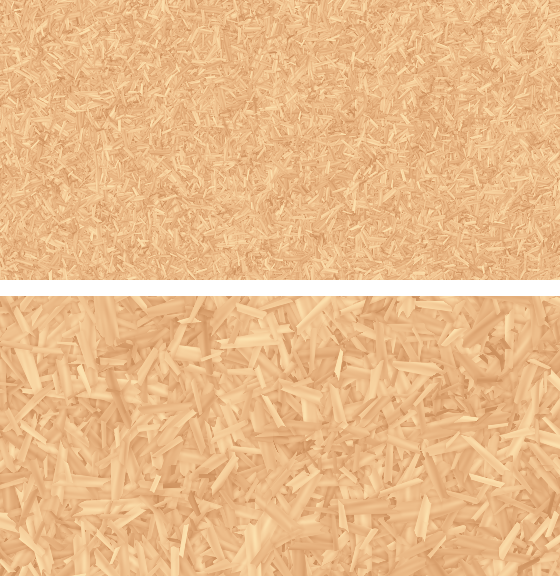
Top: the whole. Bottom: its middle third, enlarged.
Give the GLSL for this texture, as a WebGL 1 fragment shader.

```glsl
precision highp float;
uniform vec2 u_resolution;

const float PI = 3.14159265;
const int CHIP_LAYERS = 15;

vec4 hash4(vec3 seed) {
  vec4 h = fract(seed.xyzx * vec4(0.1031, 0.1030, 0.0973, 0.1099));
  h += dot(h, h.wzxy + 33.33);
  return fract((h.xxyz + h.yzzw) * h.zywx);
}

// Slow layered sines, used for drift of direction and crumb patches
float drift(vec2 p, float phase) {
  return 0.5 * sin(p.x * 1.7 + 2.0 * sin(p.y * 1.3 + phase) + phase)
       + 0.5 * sin(p.y * 2.1 - p.x * 0.8 + phase * 2.3);
}

// Wood fibres: streaks across v that bend slowly along u
float fibres(vec2 uv, float phase) {
  float bend = sin(uv.x * 45.0 + phase);
  float broad = sin(uv.y * 310.0 + bend * 0.9 + phase);
  float fine = sin(uv.y * 590.0 + bend * 1.4 + phase * 1.7);
  float flecks = sin(uv.x * 130.0 + uv.y * 420.0 + phase * 2.9);
  return 0.45 * broad + 0.4 * fine + 0.25 * flecks * fine;
}

// Signed distance to a tapered splinter with slanted, ragged ends
float splinter(vec2 uv, vec2 halfSize, float slant, float phase) {
  float taper = 1.0 + 0.5 * slant * uv.x / halfSize.x;
  float ragged = 0.09 * halfSize.x * sin(uv.y * 480.0 + phase);
  float side = abs(uv.y) - halfSize.y * taper;
  float end = abs(uv.x + slant * uv.y * 1.6) - halfSize.x + ragged;
  return max(side, end);
}

// Paints one jittered grid of splinters over the tone below
float paintLayer(float tone, vec2 p, float size, float seed,
                 float density, float baseTone, float pixel) {
  vec2 grid = p / size + seed * vec2(7.31, 3.77);
  vec2 home = floor(grid);
  for (int j = -1; j <= 1; j++) {
    for (int i = -1; i <= 1; i++) {
      vec2 cell = home + vec2(float(i), float(j));
      vec4 place = hash4(vec3(cell, seed));
      vec4 look = hash4(vec3(cell + 51.7, seed + 19.3));
      if (look.w > density) continue;

      vec2 offset = (grid - cell - place.xy) * size;
      float angle = 1.0 + 0.7 * drift(p - offset, 0.6)
                  + (place.z - 0.5) * PI * 0.9;
      float c = cos(angle);
      float s = sin(angle);
      vec2 uv = vec2(c * offset.x + s * offset.y, c * offset.y - s * offset.x);
      float len = size * mix(0.42, 0.85, place.w);
      vec2 halfSize = len * vec2(1.0, mix(0.11, 0.29, look.y));
      float phase = look.z * 40.0;
      float d = splinter(uv, halfSize, look.z * 1.4 - 0.7, phase);

      // Soft contact shadow, then the lit face with its fibres
      tone -= 0.12 * (1.0 - smoothstep(0.0, 0.006, d));
      float face = baseTone + (look.x - 0.5) * 0.56
                 + 0.23 * fibres(uv, phase)
                 + 0.07 * uv.y / halfSize.y;
      float cover = 1.0 - smoothstep(-0.5 * pixel, 0.5 * pixel, d);
      tone = mix(tone, face, cover);
    }
  }
  return tone;
}

// Tan wood from shaded brown to pale cream
vec3 woodColour(float tone) {
  float t = clamp(tone, -0.12, 1.08);
  return vec3(0.83 + 0.22 * t - 0.07 * t * t, 0.60 + 0.26 * t, 0.40 + 0.26 * t);
}

void main() {
  vec2 p = gl_FragCoord.xy / u_resolution.y;
  float pixel = 1.0 / u_resolution.y;
  float tone = 0.3;

  // Splinters of mixed sizes, stacked
  for (int k = 0; k < CHIP_LAYERS; k++) {
    float seed = float(k) + 1.0;
    float spread = fract(seed * 0.618);
    float size = mix(0.034, 0.088, spread * sqrt(spread));
    tone = paintLayer(tone, p, size, seed, 0.95, 0.6, pixel);
  }

  // Dark crumbs gathered in small patches, then pale slivers
  float patches = smoothstep(0.1, 0.7, drift(p * 17.0, 2.1));
  tone = paintLayer(tone, p, 0.017, 31.0, 0.6 * patches, 0.2, pixel);
  tone = paintLayer(tone, p, 0.026, 37.0, 0.3, 0.72, pixel);

  gl_FragColor = vec4(woodColour(tone), 1.0);
}
```
